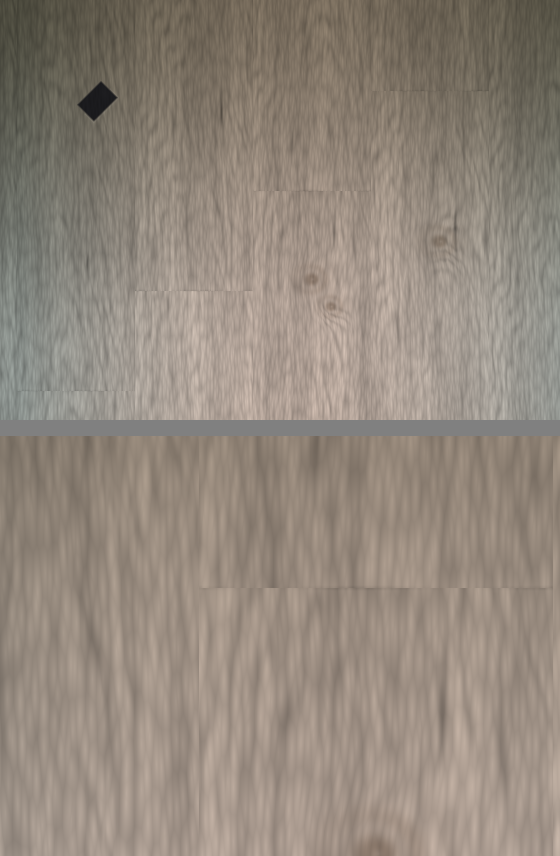
Top: the whole. Bottom: its middle third, enlarged.
Reproduce this texture procedurally as a Shadertoy shader.

```glsl
// Pale oak plank floor with vertical grain, soft uneven light and a small black tile.

const float PLANK_WIDTH = 0.281;
const float PLANK_LENGTH = 1.3;
const float PLANK_START = 0.04;
const float JOINT_STEP = 0.238;
const float JOINT_BASE = 0.07;
const float RING_DENSITY = 46.0;
const float RING_CONTRAST = 0.055;
const float STREAK_CONTRAST = 0.13;
const float FIBRE_CONTRAST = 0.19;
const float BAND_CONTRAST = 0.022;
const float PATCH_CONTRAST = 0.10;
const int CRACK_COUNT = 11;

const vec3 WARM_TOP = vec3(0.445, 0.400, 0.340);
const vec3 WARM_LOW = vec3(0.705, 0.640, 0.597);
const vec3 SIDE_TOP = vec3(0.300, 0.292, 0.240);
const vec3 SIDE_LOW = vec3(0.545, 0.572, 0.557);
const vec3 KNOT_TINT = vec3(0.76, 0.72, 0.68);
const vec3 TILE_COLOUR = vec3(0.105, 0.105, 0.115);

const vec2 TILE_CENTRE = vec2(0.232, 0.759);
const vec2 TILE_HALF = vec2(0.039, 0.027);

// Knots: centre and radius
const vec3 KNOTS[3] = vec3[3](
    vec3(0.745, 0.335, 0.045), vec3(0.79, 0.27, 0.034), vec3(1.05, 0.425, 0.048));

float hash(vec2 p) {
    vec3 q = fract(p.xyx * vec3(0.1031, 0.1030, 0.0973));
    q += dot(q, q.yzx + 33.33);
    return fract((q.x + q.y) * q.z);
}

vec2 hash2(vec2 p) {
    return vec2(hash(p), hash(p + 57.3));
}

// Cellular noise: distance to the nearest point, roughly centred on zero
float cellular(vec2 p) {
    vec2 cell = floor(p), f = p - cell;
    float nearest = 4.0;
    for (int y = -1; y <= 1; y++)
        for (int x = -1; x <= 1; x++) {
            vec2 o = vec2(x, y);
            vec2 d = o + hash2(cell + o + 200.0) - f;
            nearest = min(nearest, dot(d, d));
        }
    return sqrt(nearest) - 0.47;
}

float boxDistance(vec2 p, vec2 halfSize) {
    vec2 d = abs(p) - halfSize;
    return length(max(d, 0.0)) + min(max(d.x, d.y), 0.0);
}

// Warm, bright centre fading to dim grey sides and a dark top
vec3 lighting(vec2 uv) {
    vec3 warm = mix(WARM_TOP, WARM_LOW, smoothstep(1.1, 0.15, uv.y));
    vec3 side = mix(SIDE_TOP, SIDE_LOW, smoothstep(1.1, 0.0, uv.y));
    float edge = abs(uv.x - 0.54) / 0.5;
    return mix(warm, side, clamp(pow(edge, 1.8), 0.0, 1.0));
}

void mainImage(out vec4 fragColor, in vec2 fragCoord) {
    float pixel = 1.0 / iResolution.y;
    vec2 p = fragCoord * pixel;

    // Staggered boards
    float column = floor((p.x - PLANK_START) / PLANK_WIDTH);
    float across = p.x - PLANK_START - (column + 0.5) * PLANK_WIDTH;
    float along = (p.y - JOINT_BASE - JOINT_STEP * column) / PLANK_LENGTH;
    float row = floor(along);
    float seed = hash(vec2(column, row) + 20.0);

    // Nearly straight grain, bent around the knots
    float wave = 0.005 * sin(p.y * 4.0 + seed * 40.0) + 0.0012 * sin(p.y * 19.0 + p.x * 40.0);
    float swirl = 0.0, stain = 0.0;
    for (int i = 0; i < 3; i++) {
        vec2 d = (p - KNOTS[i].xy) / (KNOTS[i].z * vec2(1.0, 0.85));
        float r2 = dot(d, d);
        swirl += 2.6 * exp(-r2 * 0.6);
        stain += exp(-1.6 * r2) * (0.55 + 0.3 * sin(sqrt(r2) * 9.0 + d.x * 2.0));
    }
    vec2 grain = vec2(p.x + wave + 0.004 * swirl, p.y) + seed * vec2(7.0, 13.0);
    float streak = cellular(grain * vec2(85.0, 6.0));
    float fibre = cellular(grain * vec2(165.0, 26.0) + 31.0);
    float patchy = cellular(grain * vec2(9.0, 1.8) + 9.0);

    // Arched growth rings drawn as narrow dark lines
    float centre = (seed - 0.5) * 0.12;
    float u = across + wave * 1.6 - centre;
    float phase = p.y * 8.0 + RING_DENSITY * sqrt(u * u + 0.0012) + swirl
        + 0.35 * sin(p.y * 15.0 + u * 30.0) + 0.2 * sin(p.y * 41.0 + u * 90.0) + 0.35 * streak;
    float rings = sin(6.2832 * phase);
    rings = (rings - 0.5 * rings * rings + 0.25) * smoothstep(-0.35, 0.2, patchy);

    // Broad light and dark bands
    float bands = sin(grain.x * 31.0 + sin(p.y * 2.0 + seed * 9.0))
        + 0.8 * sin(grain.x * 87.0 + 0.9 * sin(p.y * 4.0)) + 0.7 * sin(grain.x * 190.0 + p.y * 3.0);

    float tone = 0.99 + 0.08 * (seed - 0.5) + RING_CONTRAST * rings + BAND_CONTRAST * bands
        - STREAK_CONTRAST * streak - FIBRE_CONTRAST * fibre + PATCH_CONTRAST * patchy;

    // Faint seams, with joints that come and go
    float seam = PLANK_WIDTH * 0.5 - abs(across);
    float joint = min(fract(along), 1.0 - fract(along)) * PLANK_LENGTH;
    float jointFade = 0.55 + 0.45 * sin(across * 40.0 + column);
    tone -= 0.025 * (1.0 - smoothstep(0.0, 0.003 + pixel, seam));
    tone -= 0.06 * jointFade * (1.0 - smoothstep(0.0, 0.002 + pixel, joint));

    // Scattered short dark cracks
    float cracks = 0.0;
    for (int i = 0; i < CRACK_COUNT; i++) {
        vec2 key = vec2(float(i) * 3.7 + 4.0, 11.0);
        vec2 at = vec2((float(i) + hash(key)) / float(CRACK_COUNT) * 1.34, 0.1 + 0.75 * hash(key + 5.0));
        vec2 size = vec2(0.0035, 0.012 + 0.035 * hash(key + 9.0));
        vec2 d = (p + vec2(wave, 0.0) - at) / size;
        cracks += (0.12 + 0.22 * hash(key + 2.0)) * exp(-dot(d, d));
    }
    tone -= cracks;

    vec3 colour = lighting(fragCoord / iResolution.xy) * tone;
    colour *= mix(vec3(1.0), KNOT_TINT, min(stain, 1.0));

    // Black tile with a faint pale rim
    vec2 q = p - TILE_CENTRE;
    vec2 turned = vec2(q.x + q.y, q.y - q.x) * 0.7071;
    float tile = boxDistance(turned, TILE_HALF);
    colour += 0.05 * exp(-abs(tile - 0.003) * 500.0) * step(turned.y, 0.0);
    vec3 tileColour = TILE_COLOUR * (1.0 + 0.2 * fibre);
    colour = mix(colour, tileColour, 1.0 - smoothstep(-pixel, pixel + 0.001, tile));

    fragColor = vec4(clamp(colour, 0.0, 1.0), 1.0);
}
```
